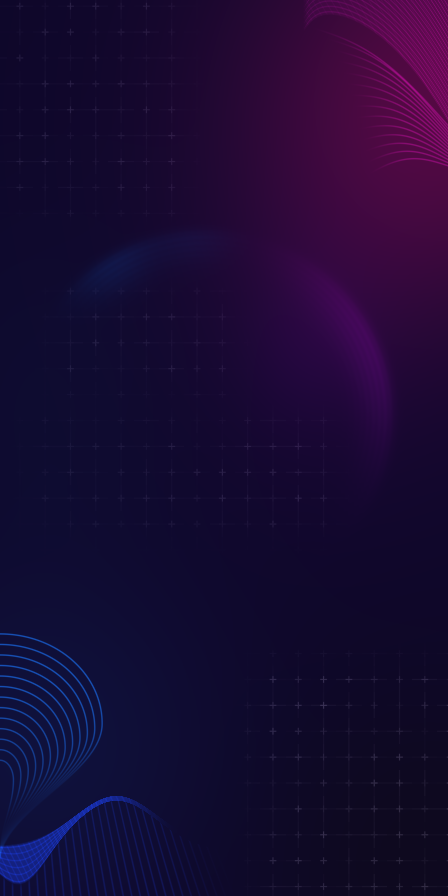
A WebGL 2 fragment shader for this background:

```glsl
#version 300 es
precision highp float;
// Dark violet backdrop with corner glows, a faint dome, a cross grid and neon line waves.
uniform vec2 u_resolution;
out vec4 outColor;

const float PI = 3.14159;
float pixel; // size of one pixel in canvas widths

float hash(vec2 p) {
  return fract(sin(dot(p, vec2(127.1, 311.7))) * 43758.5453);
}

// Smooth coverage of a stroke with the given half width.
float stroke(float d, float halfWidth) {
  return 1.0 - smoothstep(halfWidth - 0.5 * pixel, halfWidth + pixel, abs(d));
}

float glow(vec2 p, vec2 center, vec2 radius) {
  vec2 q = (p - center) / radius;
  return exp(-dot(q, q));
}

// Soft-edged rectangle.
float patchMask(vec2 p, vec2 center, vec2 halfSize) {
  vec2 m = 1.0 - smoothstep(halfSize - 0.07, halfSize + 0.03, abs(p - center));
  return m.x * m.y;
}

vec3 backdrop(vec2 p) {
  vec3 c = vec3(0.055, 0.027, 0.165);
  c += vec3(0.26, 0.01, 0.085) * glow(p, vec2(1.0, 1.78), vec2(0.44, 0.47));
  c += vec3(0.04, 0.0, 0.035) * glow(p, vec2(0.75, 1.4), vec2(0.35, 0.5));
  c += vec3(0.0, 0.018, 0.022) * glow(p, vec2(0.1, 1.12), vec2(0.3, 0.4));
  c += vec3(0.005, 0.04, 0.07) * glow(p, vec2(0.1, 0.33), vec2(0.4, 0.4));
  return mix(c, vec3(0.055, 0.038, 0.115), 0.9 * glow(p, vec2(0.95, 0.08), vec2(0.38, 0.42)));
}

// Rim-lit dome with fine concentric ripples.
vec3 dome(vec2 p) {
  vec2 q = p - vec2(0.46, 1.07);
  float r = length(q) / 0.4, a = atan(q.y, q.x);
  float falloff = r < 1.0 ? 0.15 : 0.05;
  float rim = exp(-pow((r - 1.0) / falloff, 2.0));
  rim *= 0.93 + 0.07 * sin(r * 190.0);
  float violet = exp(-pow((a - 0.35) / 0.55, 2.0));
  float blue = exp(-pow((a - 2.12) / 0.25, 2.0)) + 0.5 * exp(-pow((a - 1.65) / 0.22, 2.0));
  vec3 c = rim * (violet * vec3(0.105, 0.003, 0.12) + blue * vec3(0.0, 0.055, 0.105));
  return c + vec3(0.028, 0.0, 0.045) * glow(p, vec2(0.7, 1.24), vec2(0.15, 0.2));
}

// Crosses joined by faint lines, visible in scattered patches.
float crossGrid(vec2 p) {
  vec2 pitch = vec2(0.0565, 0.0578);
  vec2 g = (p - vec2(0.0443, 0.021)) / pitch;
  vec2 id = floor(g + 0.5), d = abs(g - id) * pitch;
  float area = 0.55 * patchMask(p, vec2(0.18, 1.79), vec2(0.25, 0.28))
    + 0.5 * patchMask(p, vec2(0.32, 1.24), vec2(0.22, 0.13))
    + 0.6 * patchMask(p, vec2(0.4, 0.94), vec2(0.36, 0.15)) * (0.4 + p.x)
    + 0.9 * patchMask(p, vec2(0.83, 0.18), vec2(0.28, 0.36));
  float arms = max(stroke(d.x, 0.0006) * stroke(d.y, 0.007), stroke(d.y, 0.0006) * stroke(d.x, 0.007));
  float lines = max(stroke(d.x, 0.0006) * hash(id + 7.0), stroke(d.y, 0.0006) * hash(id + 19.0));
  return area * (arms * (0.15 + 0.75 * hash(id)) + 0.28 * lines);
}

// Magenta wing: a woven sheet with a fan of loose strands below it.
vec3 magentaWing(vec2 p) {
  float s = clamp((p.x - 0.68) / 0.32, 0.0, 1.0);
  float edge = 1.979 - 0.25 * pow(s, 2.2) - 0.047 * exp(-s * 12.0);
  float above = p.y - edge;
  float sheet = smoothstep(-pixel, pixel, above) * smoothstep(0.675, 0.69, p.x);
  float rows = stroke((fract(above / 0.012) - 0.5) * 0.012, 0.001);
  float weave = stroke((fract((p.x + 0.6 * p.y) / 0.014) - 0.5) * 0.014, 0.0008);
  float light = sheet * (0.12 + 0.2 * rows + 0.08 * weave) * (0.6 + 0.4 * s);
  for (int i = 0; i < 14; i++) {
    float k = float(i) / 13.0;
    vec2 start = vec2(0.69 + 0.13 * sqrt(k), mix(1.94, 1.61, k));
    float span = 1.0 - start.x, t = (p.x - start.x) / span;
    float drop = mix(1.72, 1.63, k) - start.y, hump = mix(0.04, 0.025, k);
    float y = start.y + drop * t + hump * sin(PI * t);
    float slope = (drop + hump * PI * cos(PI * t)) / span;
    float d = (p.y - y) / sqrt(1.0 + slope * slope);
    light += 0.38 * stroke(d, 0.001) * smoothstep(0.0, 0.6, t);
  }
  return min(light, 0.7) * vec3(0.6, 0.03, 0.5);
}

// Nested blue loops bulging from the left edge.
float blueLoops(vec2 p) {
  float light = 0.0;
  for (int i = 0; i < 13; i++) {
    float k = float(i);
    float width = 0.228 - 0.0165 * k, y = p.y - (0.385 - 0.0105 * k);
    float rise = 0.2 - 0.013 * k, fall = 0.31 - 0.012 * k;
    vec2 q = vec2(p.x, y) / vec2(width, rise);
    float d = (length(q) - 1.0) * length(q) / max(length(q / vec2(width, rise)), 0.001);
    float u = clamp(-y / fall, 0.0, 1.0);
    float slope = 0.5 * width * PI * sin(PI * u) / fall;
    float tail = (p.x - width * (0.5 + 0.5 * cos(PI * u))) / sqrt(1.0 + slope * slope);
    float fade = 1.0 - 0.9 * smoothstep(0.0, 0.6, u);
    light += stroke(y > 0.0 ? d : tail, 0.001) * fade * step(u, 0.99);
  }
  return min(light, 1.0);
}

// Blue ribbon with hanging threads along the bottom.
float blueRibbon(vec2 p) {
  float top = 0.112 + 0.112 * exp(-pow((p.x - 0.26) / 0.13, 2.0));
  float thick = 0.012 + 0.083 * exp(-pow((p.x - 0.047) / 0.075, 2.0));
  float v = (top - p.y) / thick;
  float body = smoothstep(0.0, 0.08, v) * (1.0 - smoothstep(0.92, 1.0, v));
  float weave = stroke((fract((p.x + 0.5 * p.y) / 0.013) - 0.5) * 0.013, 0.001);
  float rows = stroke((fract(v * 6.0) - 0.5) * thick / 6.0, 0.001);
  float ribbon = body * (0.4 + 0.15 * weave + 0.2 * rows) * (1.0 - smoothstep(0.2, 0.4, p.x));
  float x = p.x / (1.0 + 0.85 * (0.177 - p.y));
  float threads = stroke((fract(x / 0.0165) - 0.5) * 0.0165, 0.001);
  threads *= smoothstep(0.9, 1.1, v) * (1.0 - smoothstep(0.3, 0.475, x));
  return ribbon + 0.22 * threads;
}

void main() {
  pixel = 1.0 / u_resolution.x;
  vec2 p = gl_FragCoord.xy * pixel;
  vec3 color = backdrop(p) + dome(p) + crossGrid(p) * vec3(0.19, 0.18, 0.2);
  color += magentaWing(p);
  color += blueLoops(p) * vec3(0.03, 0.26, 0.5) * (0.5 + 0.5 * smoothstep(0.2, 0.5, p.y));
  color += blueRibbon(p) * vec3(0.05, 0.19, 0.72);
  outColor = vec4(color, 1.0);
}
```
